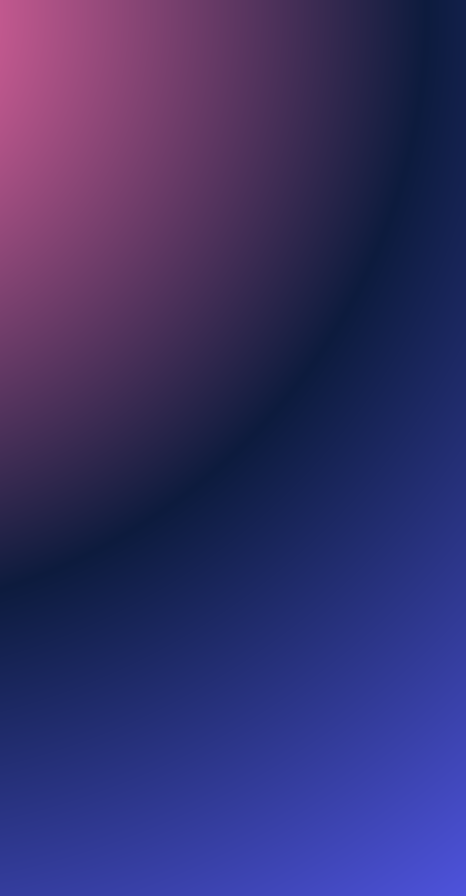
A Shadertoy shader for this background:

```glsl
// Lengths are in canvas heights, origin at the lower left
const vec2 GLOW_CENTER = vec2(-0.2005, 0.988);
const float PINK_RADIUS = 0.2005;
const float NAVY_RADIUS = 0.676;
const float BLUE_RADIUS = 1.224;

const vec3 PINK = vec3(0.757, 0.345, 0.557);
const vec3 NAVY = vec3(0.050, 0.106, 0.240);
const vec3 BLUE = vec3(0.306, 0.325, 0.863);

// Position of x between two radii, limited to 0..1
float ramp(float from, float to, float x) {
    return clamp((x - from) / (to - from), 0.0, 1.0);
}

// Pink core falling to a navy ring, then rising to blue
vec3 radialGradient(float radius) {
    vec3 inner = mix(PINK, NAVY, ramp(PINK_RADIUS, NAVY_RADIUS, radius));
    return mix(inner, BLUE, ramp(NAVY_RADIUS, BLUE_RADIUS, radius));
}

void mainImage(out vec4 fragColor, in vec2 fragCoord) {
    vec2 position = fragCoord / iResolution.y;
    float radius = distance(position, GLOW_CENTER);
    fragColor = vec4(radialGradient(radius), 1.0);
}
```
